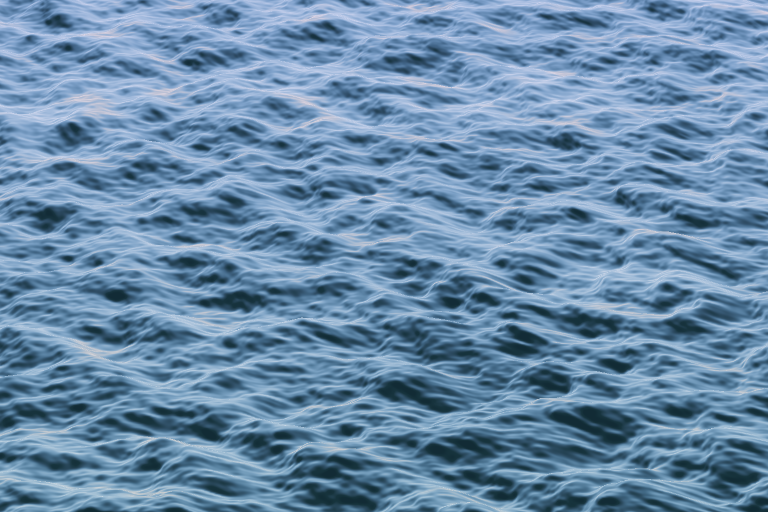
Write a WebGL 2 fragment shader that draws this texture.

```glsl
#version 300 es
precision highp float;
// Rippled open water seen at a low angle, dark wave faces under pale sky reflections.

uniform vec2 u_resolution;
out vec4 fragColor;

const float RECESSION = 0.42;   // how fast waves shrink towards the top
const float MAX_HEIGHT = 0.036; // search range for visible crests
const int MARCH_STEPS = 22;

// Random unit vector for a lattice cell
vec2 cellGradient(vec2 cell) {
    uvec2 k = uvec2(ivec2(cell));
    uint h = k.x * 1597u ^ k.y * 51749u;
    h = (h ^ (h >> 15)) * 739397u;
    h = (h ^ (h >> 13)) * 974711u;
    h ^= h >> 16;
    float angle = float(h & 65535u) * 6.28319 / 65536.0;
    return vec2(cos(angle), sin(angle));
}

float gradientNoise(vec2 p) {
    vec2 cell = floor(p);
    vec2 f = p - cell;
    vec2 fade = f * f * f * (f * (f * 6.0 - 15.0) + 10.0);
    vec2 e = vec2(1.0, 0.0);
    float a = dot(cellGradient(cell), f);
    float b = dot(cellGradient(cell + e.xy), f - e.xy);
    float c = dot(cellGradient(cell + e.yx), f - e.yx);
    float d = dot(cellGradient(cell + e.xx), f - e.xx);
    return mix(mix(a, b, fade.x), mix(c, d, fade.x), fade.y);
}

// Sum of long-crested waves; each octave is bent by the one before
float waterHeight(vec2 q, float falloff) {
    float height = 0.0;
    float steepness = 0.62;
    float tilt = 0.13;
    vec2 frequency = vec2(4.5, 13.0);
    for (int i = 0; i < 4; i++) {
        vec2 s = vec2(q.x, q.y + tilt * q.x) * frequency + 17.37 * float(i + 1);
        float n = gradientNoise(s);
        height += steepness * n / frequency.y;
        q.x += 0.3 * n / frequency.x;
        frequency *= vec2(1.95, 2.07);
        steepness *= falloff;
        tilt *= -0.85;
    }
    return height;
}

// Nearest surface point whose raised position covers the view line
vec2 visiblePoint(vec2 view, float falloff) {
    float stride = 2.0 * MAX_HEIGHT / float(MARCH_STEPS);
    float y = view.y - MAX_HEIGHT;
    float lastGap = -stride;
    for (int i = 0; i <= MARCH_STEPS; i++) {
        float gap = y + waterHeight(vec2(view.x, y), falloff) - view.y;
        if (gap >= 0.0) {
            y -= stride * gap / (gap - lastGap);
            break;
        }
        lastGap = gap;
        y += stride;
    }
    return vec2(view.x, y);
}

// Colour ramp from deep teal to bright sky, tone centred on zero
vec3 waterColour(float tone) {
    vec3 c = vec3(0.07, 0.17, 0.21);
    c = mix(c, vec3(0.09, 0.20, 0.24), smoothstep(-2.4, -1.6, tone));
    c = mix(c, vec3(0.18, 0.30, 0.39), clamp((tone + 1.60) / 0.65, 0.0, 1.0));
    c = mix(c, vec3(0.26, 0.41, 0.53), clamp((tone + 0.95) / 0.48, 0.0, 1.0));
    c = mix(c, vec3(0.37, 0.53, 0.66), clamp((tone + 0.47) / 0.50, 0.0, 1.0));
    c = mix(c, vec3(0.49, 0.64, 0.77), clamp((tone - 0.03) / 0.58, 0.0, 1.0));
    c = mix(c, vec3(0.63, 0.74, 0.84), clamp((tone - 0.61) / 0.75, 0.0, 1.0));
    return mix(c, vec3(0.79, 0.84, 0.90), clamp((tone - 1.50) / 1.0, 0.0, 1.0));
}

vec3 shadeWater(vec2 p, float aspect) {
    // Perspective: waves grow smaller with distance
    float nearness = 1.0 - RECESSION * p.y;
    vec2 view = vec2((p.x - 0.5 * aspect) / nearness, -log(nearness) / RECESSION);
    float falloff = mix(0.84, 0.74, p.y);
    vec2 q = visiblePoint(view, falloff);

    // Faces rising away from the viewer are dark, the others mirror the sky
    float eps = 0.0012;
    float slope = (waterHeight(q + vec2(0.0, eps), falloff)
                 - waterHeight(q - vec2(0.0, eps), falloff)) / (2.0 * eps);
    float tone = (0.45 - slope) / 0.55 * mix(1.0, 0.8, p.y);
    tone += mix(-0.38, 0.5, p.y);

    // Broad calm patches and fine glints
    tone += 0.7 * gradientNoise(q * vec2(1.7, 4.3) + 5.2);
    tone += 0.5 * gradientNoise(q * vec2(38.0, 125.0) + 61.4) * nearness;

    vec3 colour = waterColour(tone);
    float warmth = smoothstep(0.05, 0.4, gradientNoise(q * vec2(5.0, 16.0) + 31.7));
    colour += vec3(0.08, 0.01, -0.04) * warmth * smoothstep(0.7, 1.8, tone);
    return colour * mix(vec3(0.98, 1.0, 0.98), vec3(1.02, 0.99, 1.04), p.y);
}

void main() {
    float aspect = u_resolution.x / u_resolution.y;
    vec2 offset = vec2(0.2, 0.25);
    vec3 lower = shadeWater((gl_FragCoord.xy - offset) / u_resolution.y, aspect);
    vec3 upper = shadeWater((gl_FragCoord.xy + offset) / u_resolution.y, aspect);
    fragColor = vec4(0.5 * (lower + upper), 1.0);
}
```
